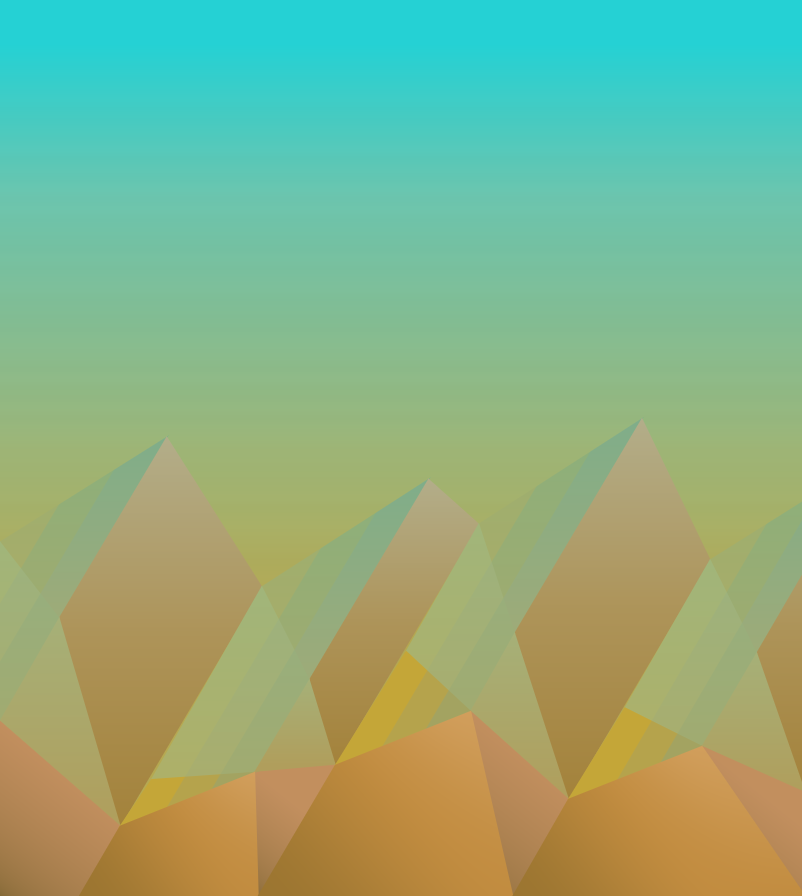
Give the GLSL for this background, as a Shadertoy shader.

```glsl
// Faceted translucent mountains over orange foothills under a teal-to-olive sky.
#define UNITS 4
#define ASPECT 0.8945
#define SKY_TOP vec3(0.145, 0.82, 0.83)
#define SKY_MID vec3(0.42, 0.77, 0.68)
#define SKY_LOW vec3(0.61, 0.71, 0.47)
#define SKY_HAZE vec3(0.71, 0.66, 0.32)
#define STREAK 0.008

// Corners of each mountain, in units of canvas height
const vec2 valley[5] = vec2[5](vec2(0.0, 0.395), vec2(0.292, 0.345), vec2(0.534, 0.415),
                               vec2(0.792, 0.375), vec2(1.08, 0.401));
const vec2 peak[4] = vec2[4](vec2(0.186, 0.512), vec2(0.478, 0.465), vec2(0.716, 0.5325), vec2(0.97, 0.487));
const vec2 waist[4] = vec2[4](vec2(0.066, 0.31), vec2(0.345, 0.241), vec2(0.574, 0.293), vec2(0.844, 0.271));
const vec2 foot[4] = vec2[4](vec2(0.134, 0.078), vec2(0.374, 0.146), vec2(0.634, 0.108), vec2(0.898, 0.1155));
const vec2 knoll[4] = vec2[4](vec2(0.0, 0.195), vec2(0.284, 0.138), vec2(0.525, 0.206), vec2(0.783, 0.167));
const vec2 shelf[4] = vec2[4](vec2(-0.08, 0.262), vec2(0.169, 0.13), vec2(0.453, 0.273), vec2(0.697, 0.21));
const float baseX[4] = float[4](0.0885, 0.288, 0.572, 0.898);

float hash(float n) { return fract(sin(n * 12.9898) * 43758.5453); }

float smoothNoise(float x) {
    float cell = floor(x);
    return mix(hash(cell), hash(cell + 1.0), smoothstep(0.0, 1.0, x - cell));
}

// Signed distance to a line, positive on the right of a -> b
float edge(vec2 p, vec2 a, vec2 b) {
    vec2 e = b - a;
    return dot(p - a, normalize(vec2(e.y, -e.x)));
}

// Coverage of clockwise polygons; the one-pixel overlap hides seams
float cover(float d) { return clamp(d * iResolution.y + 1.0, 0.0, 1.0); }

float tri(vec2 p, vec2 a, vec2 b, vec2 c) {
    return cover(min(edge(p, a, b), min(edge(p, b, c), edge(p, c, a))));
}

float quad(vec2 p, vec2 a, vec2 b, vec2 c, vec2 d) {
    return cover(min(min(edge(p, a, b), edge(p, b, c)), min(edge(p, c, d), edge(p, d, a))));
}

// Three colours chosen by the diagonal stripe coordinate
vec3 stripes(float s, vec3 near, vec3 middle, vec3 far) {
    float w = 0.008;
    vec3 c = mix(near, middle, smoothstep(-w, w, s - 0.32));
    return mix(c, far, smoothstep(-w, w, s - 0.65));
}

vec3 sky(float y) {
    vec3 c = mix(SKY_HAZE, SKY_LOW, smoothstep(0.28, 0.54, y));
    c = mix(c, SKY_MID, clamp((y - 0.5) / 0.28, 0.0, 1.0));
    c = mix(c, SKY_TOP, clamp((y - 0.78) / 0.17, 0.0, 1.0));
    return c + STREAK * (smoothNoise(y * 90.0) - 0.5) * smoothstep(0.95, 0.85, y);
}

void mainImage(out vec4 fragColor, in vec2 fragCoord) {
    vec2 p = fragCoord / iResolution.xy * vec2(ASPECT, 1.0);
    vec3 col = sky(p.y);

    for (int i = 0; i < UNITS; i++) {
        vec2 V = valley[i], P = peak[i], W = waist[i], F = foot[i], K = knoll[i], S = shelf[i];
        vec2 base = vec2(baseX[i], 0.0);
        float s = edge(p, W, P) / edge(V, W, P);
        float drop = clamp((P.y - p.y) / (P.y - W.y), 0.0, 1.0);

        // Shaded slope left of the peak
        vec3 slope = stripes(s, mix(vec3(0.50, 0.68, 0.54), vec3(0.62, 0.67, 0.47), drop),
                             mix(vec3(0.54, 0.69, 0.49), vec3(0.63, 0.67, 0.43), drop),
                             mix(vec3(0.60, 0.69, 0.45), vec3(0.67, 0.67, 0.40), drop));
        col = mix(col, slope, tri(p, V, P, W));

        // Tan body
        float fall = clamp((P.y - p.y) / (P.y - F.y), 0.0, 1.0);
        vec3 body = mix(vec3(0.70, 0.68, 0.54), vec3(0.68, 0.58, 0.35), min(fall * 2.0, 1.0));
        body = mix(body, vec3(0.64, 0.51, 0.23), max(fall * 2.0 - 1.0, 0.0));
        col = mix(col, body, quad(p, P, valley[i + 1], F, W));

        // Pale green faces in front
        float sink = clamp((V.y - p.y) / (V.y - K.y), 0.0, 1.0);
        vec3 front = stripes(s, vec3(0.60, 0.68, 0.48), vec3(0.63, 0.69, 0.47), vec3(0.65, 0.70, 0.45));
        front += mix(vec3(-0.02, 0.01, 0.03), vec3(0.03, -0.01, -0.04), sink);
        col = mix(col, front, quad(p, V, W, K, S));
        float side = clamp((W.y - p.y) / (W.y - F.y), 0.0, 1.0);
        col = mix(col, mix(vec3(0.65, 0.69, 0.47), vec3(0.69, 0.62, 0.36), side), tri(p, W, F, K));

        // Rosy foothill side
        float lift = sqrt(clamp((p.y + 0.8 * (p.x - K.x)) / K.y, 0.0, 1.0));
        vec3 rosy = mix(vec3(0.50, 0.40, 0.20), vec3(0.76, 0.56, 0.37), lift);
        col = mix(col, rosy, quad(p, K, F, base, vec2(K.x, 0.0)));

        if (i > 0) {
            // Golden wedge, then the lit orange foothill
            vec2 E = foot[i - 1], corner = vec2(baseX[i - 1], 0.0);
            vec3 gold = stripes(s, vec3(0.64, 0.64, 0.38), vec3(0.71, 0.64, 0.30), vec3(0.77, 0.65, 0.22));
            col = mix(col, gold, tri(p, S, K, E));
            vec2 axis = K - corner;
            float t = clamp(dot(p - corner, axis) / dot(axis, axis), 0.0, 1.0);
            vec3 orange = mix(vec3(0.61, 0.46, 0.19), vec3(0.76, 0.55, 0.25), smoothstep(0.0, 0.7, t));
            orange = mix(orange, vec3(0.82, 0.62, 0.36), smoothstep(0.5, 1.0, t) * p.y / K.y);
            col = mix(col, orange, quad(p, E, K, base, corner));
        }
    }
    fragColor = vec4(col, 1.0);
}
```
